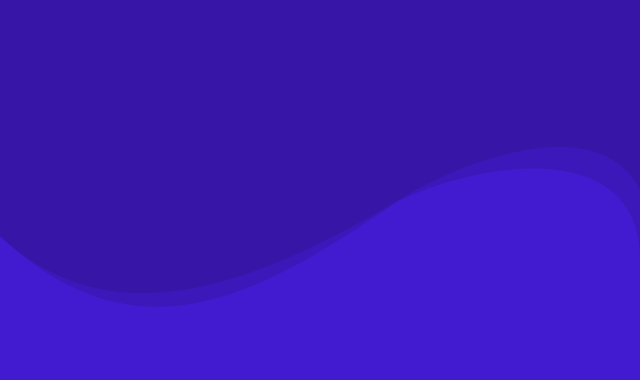
Reproduce this background procedurally as a WebGL 2 fragment shader.

```glsl
#version 300 es
precision highp float;
// Two overlapping waves of violet light on a deep indigo field.
// Each wave is a pair of cubic Bezier arcs, solved for height at a given x,
// and filled below with an edge smoothed over about one pixel.

uniform vec2 u_resolution;
out vec4 fragColor;

vec2 bezier(vec2 a, vec2 b, vec2 c, vec2 d, float t) {
    float s = 1.0 - t;
    return s * s * s * a + 3.0 * s * t * (s * b + t * c) + t * t * t * d;
}

vec2 bezierTangent(vec2 a, vec2 b, vec2 c, vec2 d, float t) {
    float s = 1.0 - t;
    return 3.0 * (s * s * (b - a) + 2.0 * s * t * (c - b) + t * t * (d - c));
}

// Coverage of the area below an arc whose x grows steadily with t
float fillBelow(vec2 p, vec2 a, vec2 b, vec2 c, vec2 d) {
    float low = 0.0, high = 1.0;
    for (int i = 0; i < 18; i++) {
        float middle = 0.5 * (low + high);
        if (bezier(a, b, c, d, middle).x < p.x) low = middle;
        else high = middle;
    }
    float t = 0.5 * (low + high);
    vec2 tangent = normalize(bezierTangent(a, b, c, d, t) * u_resolution);
    float rise = (bezier(a, b, c, d, t).y - p.y) * u_resolution.y;
    return clamp(0.5 + rise * tangent.x, 0.0, 1.0);
}

float backWave(vec2 p) {
    vec2 start = vec2(0.0, 0.378), joint = vec2(0.6185, 0.469);
    return p.x < joint.x
        ? fillBelow(p, start, vec2(0.163, 0.127), vec2(0.365, 0.216), joint)
        : fillBelow(p, joint, vec2(0.729, 0.585), vec2(0.9375, 0.710), vec2(1.0, 0.5));
}

float frontWave(vec2 p) {
    vec2 start = vec2(0.0, 0.378), joint = vec2(0.6185, 0.467);
    return p.x < joint.x
        ? fillBelow(p, start, vec2(0.211, 0.048), vec2(0.397, 0.210), joint)
        : fillBelow(p, joint, vec2(0.729, 0.563), vec2(1.0, 0.659), vec2(1.0, 0.312));
}

void main() {
    vec2 p = gl_FragCoord.xy / u_resolution;
    vec3 indigo = vec3(0.212, 0.082, 0.655);
    vec3 violet = vec3(0.235, 0.094, 0.730);
    vec3 brightViolet = vec3(0.257, 0.106, 0.818);

    // Layers from back to front
    vec3 color = mix(indigo, violet, backWave(p));
    color = mix(color, brightViolet, frontWave(p));
    fragColor = vec4(color, 1.0);
}
```
